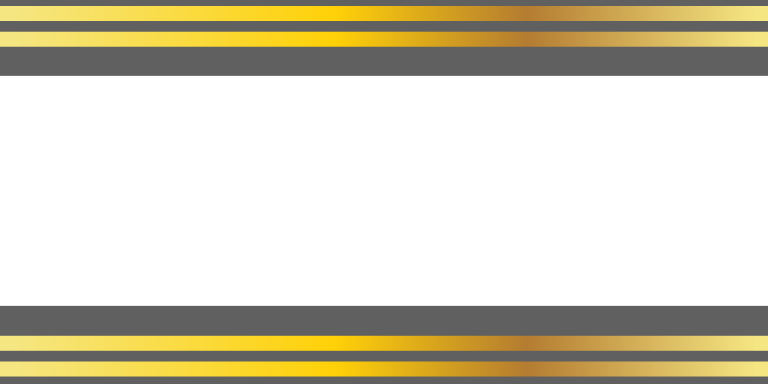
This background is drawn by a WebGL 1 fragment shader. Its source:

```glsl
precision highp float;
// White panel framed above and below by grey bands with twin metallic gold stripes.
uniform vec2 u_resolution;

// Lengths are fractions of the canvas height, measured inward from an edge
const float BAND_TOP = 0.1975;
const float BAND_BOTTOM = 0.2035;
const float INSET_TOP = 0.0156;
const float INSET_BOTTOM = 0.0195;
const float STRIPE_HEIGHT = 0.0391;
const float STRIPE_PITCH = 0.0670;

// Gradient stops are fractions of the canvas width
const float STOP_PALE = 0.015;
const float STOP_YELLOW = 0.435;
const float STOP_BRONZE = 0.685;
const float STOP_SHINE = 0.985;

const vec3 WHITE = vec3(1.0);
const vec3 GREY = vec3(0.376);
const vec3 PALE_GOLD = vec3(0.961, 0.902, 0.510);
const vec3 YELLOW_GOLD = vec3(1.0, 0.820, 0.030);
const vec3 BRONZE = vec3(0.706, 0.486, 0.190);

float ramp(float start, float end, float x) {
  return clamp((x - start) / (end - start), 0.0, 1.0);
}

// Horizontal metallic gradient
vec3 goldFoil(float x) {
  vec3 color = mix(PALE_GOLD, YELLOW_GOLD, ramp(STOP_PALE, STOP_YELLOW, x));
  color = mix(color, BRONZE, ramp(STOP_YELLOW, STOP_BRONZE, x));
  return mix(color, PALE_GOLD, ramp(STOP_BRONZE, STOP_SHINE, x));
}

// Antialiased coverage of the span from start to end
float span(float start, float end, float y, float pixel) {
  float dist = abs(y - 0.5 * (start + end)) - 0.5 * (end - start);
  return clamp(0.5 - dist / pixel, 0.0, 1.0);
}

void main() {
  vec2 uv = gl_FragCoord.xy / u_resolution;
  float pixel = 1.0 / u_resolution.y;

  // Fold both halves onto one distance from the nearest edge
  float isTop = step(0.5, uv.y);
  float depth = min(uv.y, 1.0 - uv.y);
  float band = mix(BAND_BOTTOM, BAND_TOP, isTop);
  float inset = mix(INSET_BOTTOM, INSET_TOP, isTop);

  // Grey bands over the white panel
  vec3 color = mix(WHITE, GREY, span(-band, band, depth, pixel));

  // Paired gold stripes
  vec3 gold = goldFoil(uv.x);
  for (int i = 0; i < 2; i++) {
    float start = inset + float(i) * STRIPE_PITCH;
    color = mix(color, gold, span(start, start + STRIPE_HEIGHT, depth, pixel));
  }

  gl_FragColor = vec4(color, 1.0);
}
```
